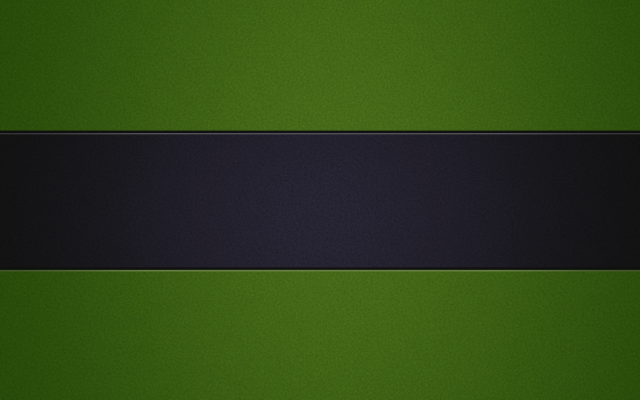
A Shadertoy shader for this background:

```glsl
// Green felt backdrop crossed by a dark violet cloth band with bevelled seams.

const vec3 GREEN_CENTRE = vec3(0.278, 0.420, 0.095);
const vec3 GREEN_EDGE   = vec3(0.150, 0.285, 0.035);
const vec3 BAND_CENTRE  = vec3(0.153, 0.140, 0.200);
const vec3 BAND_EDGE    = vec3(0.070, 0.070, 0.072);
const vec3 SEAM_DARK    = vec3(0.055, 0.060, 0.055);
const vec3 TOP_SHINE    = vec3(0.330, 0.330, 0.350);
const vec3 BOTTOM_SHINE = vec3(0.430, 0.520, 0.290);

const float BAND_BOTTOM = 0.326;
const float BAND_TOP    = 0.673;

// Pseudo-random unit gradient for a lattice point
vec2 latticeGradient(vec2 cell) {
    vec3 h = fract(vec3(cell.xyx) * vec3(0.1031, 0.1030, 0.0973));
    h += dot(h, h.yzx + 33.33);
    float angle = 6.28318 * fract((h.x + h.y) * h.z);
    return vec2(cos(angle), sin(angle));
}

float gradientNoise(vec2 p) {
    vec2 cell = floor(p), f = fract(p);
    vec2 blend = f * f * f * (f * (f * 6.0 - 15.0) + 10.0);
    vec2 e = vec2(0.0, 1.0);
    float a = dot(latticeGradient(cell), f);
    float b = dot(latticeGradient(cell + e.yx), f - e.yx);
    float c = dot(latticeGradient(cell + e.xy), f - e.xy);
    float d = dot(latticeGradient(cell + e.yy), f - e.yy);
    return mix(mix(a, b, blend.x), mix(c, d, blend.x), blend.y);
}

// Fine fibres, stretched along a diagonal, over faint broad mottling
float clothGrain(vec2 p) {
    vec2 diagonal = vec2(p.x + p.y, p.y - p.x) * 0.7071;
    float fibres = gradientNoise(diagonal * vec2(170.0, 230.0));
    float threads = gradientNoise(p * 139.0 + 17.3);
    float mottling = gradientNoise(p * 24.0 + 5.7);
    return 0.65 * fibres + 0.3 * threads + 0.12 * mottling;
}

// Soft horizontal stripe: coverage of one pixel row
float stripe(float y, float centre, float halfWidth, float pixel) {
    return clamp((halfWidth - abs(y - centre)) / pixel + 0.5, 0.0, 1.0);
}

// Radial fall-off: 0 at the centre, 1 towards the rim
float falloff(vec2 uv, vec2 centre, vec2 stretch, float reach) {
    return smoothstep(0.0, 1.0, length((uv - centre) * stretch) / reach);
}

void mainImage(out vec4 fragColor, in vec2 fragCoord) {
    vec2 uv = fragCoord / iResolution.xy;
    vec2 p = fragCoord / iResolution.y;
    float pixel = 1.0 / iResolution.y;
    float grain = clothGrain(p);

    // Felt and band, each lit from the middle
    float feltShade = falloff(uv, vec2(0.53, 0.54), vec2(1.0, 0.42), 0.66);
    vec3 felt = mix(GREEN_CENTRE, GREEN_EDGE, feltShade);
    felt *= 1.0 + 0.18 * grain;

    float bandShade = falloff(uv, vec2(0.50, 0.45), vec2(1.0, 0.65), 0.56);
    vec3 band = mix(BAND_CENTRE, BAND_EDGE, bandShade);
    band *= 1.0 + 0.26 * grain;

    float middle = 0.5 * (BAND_BOTTOM + BAND_TOP);
    float halfBand = 0.5 * (BAND_TOP - BAND_BOTTOM);
    vec3 color = mix(felt, band, stripe(uv.y, middle, halfBand, pixel));

    // Dark grooves along both seams
    float groove = stripe(uv.y, BAND_TOP - 0.0025, 0.0028, pixel)
                 + stripe(uv.y, BAND_BOTTOM + 0.0028, 0.0028, pixel);
    color = mix(color, SEAM_DARK, 0.85 * min(groove, 1.0));

    // Thin highlights, weaker towards the sides
    float side = 1.0 - 0.35 * smoothstep(0.25, 0.5, abs(uv.x - 0.5));
    float topLine = stripe(uv.y, BAND_TOP - 0.0073, 0.0016, pixel);
    float bottomLine = stripe(uv.y, BAND_BOTTOM - 0.0030, 0.0016, pixel);
    color = mix(color, TOP_SHINE * side, topLine);
    color = mix(color, BOTTOM_SHINE * side, bottomLine);

    fragColor = vec4(color, 1.0);
}
```
